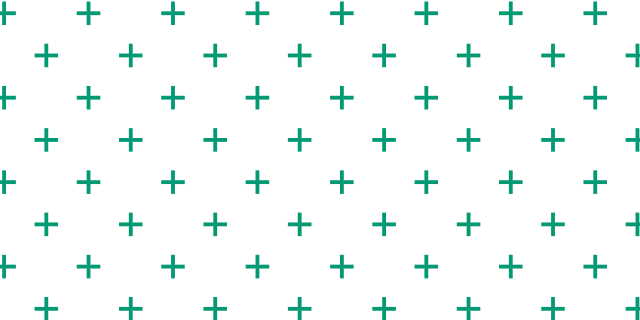
Reproduce this pattern procedurally as a WebGL 1 fragment shader.

```glsl
precision highp float;

uniform vec2 u_resolution;

// Lengths are in canvas heights
#define PERIOD 0.2639
#define FIRST_CENTER vec2(0.0128, 0.9586)
#define ARM_LENGTH 0.0368
#define HALF_WIDTH 0.0060
#define GREEN vec3(0.01, 0.60, 0.45)
#define PAPER vec3(1.0)

// Offset from the nearest point of a square lattice
vec2 latticeOffset(vec2 p) {
  return (fract(p / PERIOD + 0.5) - 0.5) * PERIOD;
}

// Antialiased coverage of a centred rectangle
float barCoverage(vec2 p, vec2 halfSize, float pixel) {
  vec2 inside = clamp((halfSize - abs(p)) / pixel + 0.5, 0.0, 1.0);
  return inside.x * inside.y;
}

float plusCoverage(vec2 p, float pixel) {
  vec2 bar = vec2(ARM_LENGTH, HALF_WIDTH);
  return max(barCoverage(p, bar, pixel), barCoverage(p, bar.yx, pixel));
}

void main() {
  float pixel = 1.0 / u_resolution.y;
  vec2 p = gl_FragCoord.xy * pixel - FIRST_CENTER;

  // Two lattices, half a period apart, give the staggered rows
  float evenRows = plusCoverage(latticeOffset(p), pixel);
  float oddRows = plusCoverage(latticeOffset(p - 0.5 * PERIOD), pixel);

  gl_FragColor = vec4(mix(PAPER, GREEN, max(evenRows, oddRows)), 1.0);
}
```
